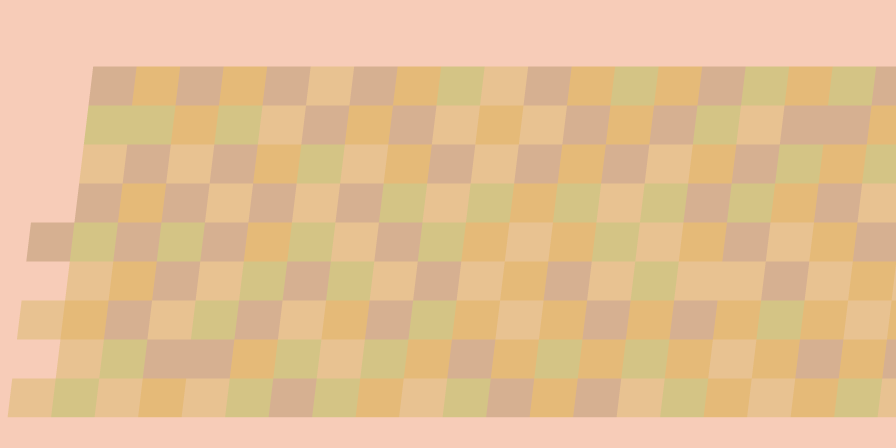
Write a Shadertoy shader that draws this pattern.

```glsl
// A slanted patchwork of flat cells in four muted colours on a pale pink ground.
// A sheared grid is filled by a hash on one checkerboard parity; the other parity
// takes a colour its neighbours lack. Lower alternate rows jut out by one cell.

#define CELL vec2(0.0971, 0.0870)    // cell size, in canvas heights
#define CORNER vec2(0.1140, 0.0684)  // lower left corner of the patchwork
#define SLANT 0.12                   // sideways shift per unit of height
#define ROWS 9
#define LAST_JUT_ROW 4               // highest row that may jut out
#define SEED 17u
#define SAMPLES 4                    // antialiasing samples per axis
#define GROUND vec3(0.97, 0.80, 0.72)
#define PEACH vec3(0.91, 0.76, 0.57)
#define CLAY vec3(0.84, 0.69, 0.57)
#define OCHRE vec3(0.90, 0.73, 0.47)
#define SAGE vec3(0.83, 0.77, 0.52)

// Integer hash of a cell, reduced to a colour index 0..3
int randomIndex(ivec2 cell) {
    uvec2 q = uvec2(cell + 64);
    uint h = q.x * 73856093u ^ q.y * 19349663u ^ SEED * 83492791u;
    h = (h ^ (h >> 16)) * 73244475u;
    h = (h ^ (h >> 15)) * 73244475u;
    return int((h >> 16) & 3u);
}

// Free choice on even cells; odd cells avoid the colours around them
int colourIndex(ivec2 cell) {
    int index = randomIndex(cell);
    if (((cell.x + cell.y) & 1) == 0) return index;

    int right = randomIndex(cell + ivec2(1, 0));
    int used = (1 << right)
             | (1 << randomIndex(cell - ivec2(1, 0)))
             | (1 << randomIndex(cell + ivec2(0, 1)))
             | (1 << randomIndex(cell - ivec2(0, 1)));
    if (used == 15) return right;    // none left: a double-width cell
    for (int i = 0; i < 3; i++) {
        if ((used & (1 << index)) != 0) index = (index + 1) & 3;
    }
    return index;
}

vec3 palette(int index) {
    return index == 0 ? PEACH : index == 1 ? CLAY : index == 2 ? OCHRE : SAGE;
}

vec3 patchwork(vec2 p) {
    p -= CORNER;
    p.x -= SLANT * p.y;
    ivec2 cell = ivec2(floor(p / CELL));

    // Stepped left edge
    bool juts = cell.y <= LAST_JUT_ROW && (cell.y & 1) == 0;
    int firstColumn = juts ? -1 : 0;
    if (cell.y < 0 || cell.y >= ROWS || cell.x < firstColumn) return GROUND;
    return palette(colourIndex(cell));
}

void mainImage(out vec4 fragColor, in vec2 fragCoord) {
    vec3 sum = vec3(0.0);
    for (int y = 0; y < SAMPLES; y++) {
        for (int x = 0; x < SAMPLES; x++) {
            vec2 offset = (vec2(x, y) + 0.5) / float(SAMPLES) - 0.5;
            sum += patchwork((fragCoord + offset) / iResolution.y);
        }
    }
    fragColor = vec4(sum / float(SAMPLES * SAMPLES), 1.0);
}
```
